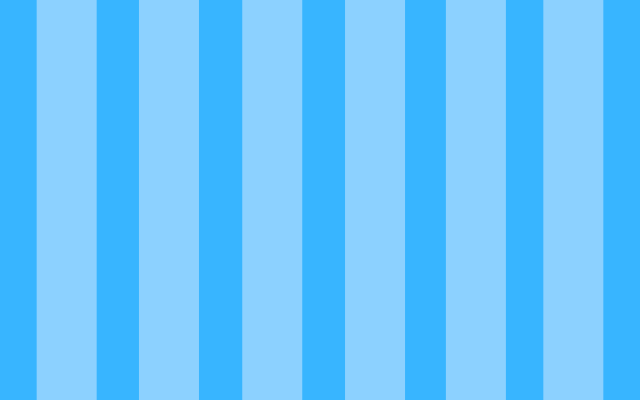
Reproduce this pattern procedurally as a Shadertoy shader.

```glsl
// Six pale vertical bands of equal width on a brighter blue ground.
// A loop places the bands evenly between two margins, then a smooth cubic
// drift nudges the inner ones right, so the gaps differ slightly.

#define BAND_COUNT 6
#define BAND_WIDTH 0.09375     // fraction of canvas width
#define FIRST_CENTER 0.10417   // center of the leftmost band
#define LAST_CENTER 0.89583    // center of the rightmost band
#define DRIFT 0.0475           // strength of the uneven spacing
#define GROUND_COLOR vec3(0.22, 0.71, 1.00)
#define BAND_COLOR vec3(0.55, 0.82, 1.00)

// Center of a band; the drift vanishes at both outer bands.
float bandCenter(int index) {
    float t = float(index) / float(BAND_COUNT - 1);
    return mix(FIRST_CENTER, LAST_CENTER, t) + DRIFT * t * t * (1.0 - t);
}

// Signed distance to the nearest band, negative inside.
float bandDistance(float x) {
    float nearest = 1.0;
    for (int i = 0; i < BAND_COUNT; i++) {
        nearest = min(nearest, abs(x - bandCenter(i)) - 0.5 * BAND_WIDTH);
    }
    return nearest;
}

void mainImage(out vec4 fragColor, in vec2 fragCoord) {
    float x = fragCoord.x / iResolution.x;

    // One-pixel linear coverage at the band edges
    float coverage = clamp(0.5 - bandDistance(x) * iResolution.x, 0.0, 1.0);

    fragColor = vec4(mix(GROUND_COLOR, BAND_COLOR, coverage), 1.0);
}
```
